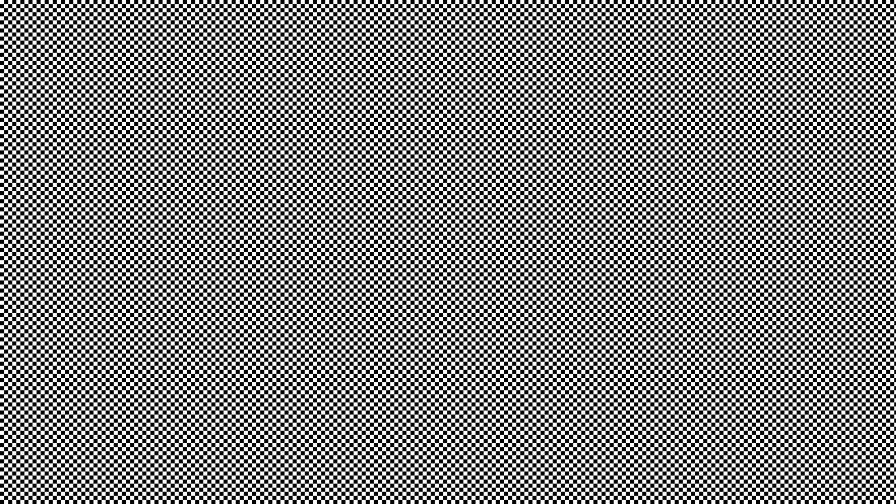
Reproduce this pattern procedurally as a Shadertoy shader.

```glsl
// Fine black and white checkerboard with area-filtered edges.

const float CELLS_DOWN = 124.0;          // two cells make one repeat
const vec2 GRID_OFFSET = vec2(0.0);      // shift of the grid, in cells
const vec3 DARK_COLOR = vec3(0.0);
const vec3 LIGHT_COLOR = vec3(1.0);

// Integral of a square wave that is +1 on even cells and -1 on odd cells
vec2 squareWaveIntegral(vec2 p) {
    return 1.0 - abs(mod(p, 2.0) - 1.0);
}

// Square wave on each axis, averaged over a box of the given width
vec2 filteredSquareWave(vec2 p, float width) {
    vec2 upper = squareWaveIntegral(p + 0.5 * width);
    vec2 lower = squareWaveIntegral(p - 0.5 * width);
    return (upper - lower) / width;
}

void mainImage(out vec4 fragColor, in vec2 fragCoord) {
    // Square cells, sized by the canvas height
    float pixelWidth = CELLS_DOWN / iResolution.y;
    vec2 cellPos = fragCoord * pixelWidth + GRID_OFFSET;

    // The product of both waves alternates the cells
    vec2 wave = filteredSquareWave(cellPos, pixelWidth);
    float light = 0.5 - 0.5 * wave.x * wave.y;

    fragColor = vec4(mix(DARK_COLOR, LIGHT_COLOR, light), 1.0);
}
```
